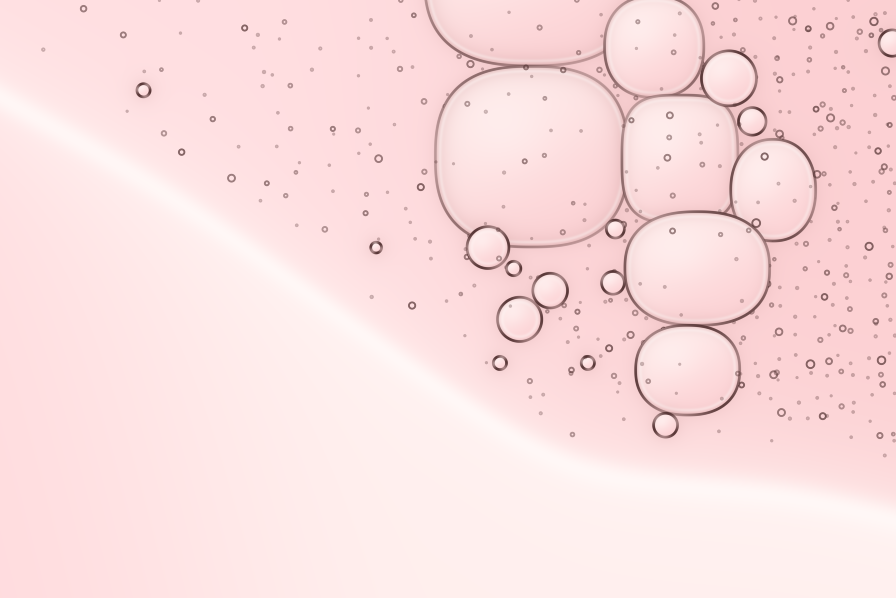
Write a WebGL 1 fragment shader that draws this background.

```glsl
precision highp float;
// Pale pink cosmetic gel with a glowing wavy edge, clustered bubbles and fine specks.
uniform vec2 u_resolution;

const vec3 WHITE = vec3(1.0, 0.975, 0.97);
const vec3 CREAM = vec3(1.0, 0.935, 0.93);
const vec3 BLUSH = vec3(1.0, 0.87, 0.88);
const vec3 PINK = vec3(0.985, 0.81, 0.82);
const vec3 ROSE = vec3(0.85, 0.67, 0.67);
const vec3 INK = vec3(0.32, 0.19, 0.19);

vec2 hash2(vec2 p) {
  vec3 q = fract(vec3(p.xyx) * vec3(0.1031, 0.103, 0.0973));
  q += dot(q, q.yzx + 33.33);
  return fract((q.xx + q.yz) * q.zy);
}

float corner(vec2 cell, vec2 offset, vec2 f) {
  return dot(hash2(cell + offset) * 2.0 - 1.0, f - offset);
}

float gradientNoise(vec2 p) {
  vec2 i = floor(p), f = fract(p);
  vec2 u = f * f * (3.0 - 2.0 * f);
  float low = mix(corner(i, vec2(0.0), f), corner(i, vec2(1.0, 0.0), f), u.x);
  float high = mix(corner(i, vec2(0.0, 1.0), f), corner(i, vec2(1.0), f), u.x);
  return mix(low, high, u.y);
}

// Ramp that bends smoothly from zero to a unit slope around t = 0
float softRamp(float t) {
  return 0.5 * (t + sqrt(t * t + 0.022));
}

// Height of the gel edge at x
float gelEdge(float x) {
  return 0.838 - 0.55 * x - 0.22 * softRamp(x - 0.3)
       + 0.79 * softRamp(x - 0.95) - 0.3 * softRamp(x - 1.33);
}

// Approximate signed distance to a superellipse
float superellipse(vec2 p, vec2 radii, float power) {
  vec2 q = max(abs(p) / radii, 0.001);
  float k = pow(pow(q.x, power) + pow(q.y, power), 1.0 / power);
  return (k - 1.0) / length(pow(q / k, vec2(power - 1.0)) / radii);
}

vec3 background(vec2 p, float depth) {
  vec3 below = mix(BLUSH - vec3(0.0, 0.01, 0.01), CREAM, smoothstep(-0.1, 0.75, p.x + 0.25 * p.y));
  below = mix(below, WHITE, 0.45 * exp(min(depth, 0.0) * 9.0));
  float rosy = smoothstep(0.35, 1.4, p.x + 0.1 * gradientNoise(p * 4.0));
  vec3 gel = mix(BLUSH, PINK, rosy * 0.9);
  gel = mix(gel, CREAM, 0.85 * exp(-max(depth, 0.0) * 11.0));
  vec3 color = mix(below, gel, smoothstep(-0.008, 0.012, depth));
  return mix(color, WHITE, 0.8 * exp(-depth * depth / 0.0006));
}

// Glassy bubble; scene.a records how much of the pixel is covered
void bubble(inout vec4 scene, vec2 p, vec2 center, vec2 radii, float power, float ink, float aa) {
  vec2 local = p - center;
  float d = superellipse(local, radii, power);
  float inside = smoothstep(aa, -aa, d);
  float inset = max(-d, 0.0) / min(radii.x, radii.y);
  vec2 unit = local / radii;
  float light = smoothstep(-0.9, 0.8, dot(unit, vec2(-0.4, 0.7)));
  vec3 fill = mix(mix(BLUSH, PINK, 0.7), CREAM, light * 0.85);
  fill = mix(fill, WHITE, 0.3 * exp(-5.0 * dot(unit + vec2(0.25, -0.3), unit + vec2(0.25, -0.3))));
  fill = mix(fill, ROSE, 0.65 * exp(-inset * 10.0));
  vec3 outer = mix(scene.rgb, ROSE, 0.22 * exp(-max(d, 0.0) / 0.012));
  float rim = 1.0 - smoothstep(0.0012, 0.0012 + 1.3 * aa, abs(d + 0.001));
  float shade = 0.75 + 0.25 * sin(3.0 * atan(unit.y, unit.x) + center.x * 9.0);
  scene.rgb = mix(mix(outer, fill, inside), INK, rim * ink * shade);
  float glint = exp(-pow((d + 0.009) / 0.003, 2.0)) * smoothstep(0.02, 0.04, radii.x);
  scene.rgb = mix(scene.rgb, WHITE, 0.4 * glint);
  scene.a = max(scene.a, inside);
}

void drop(inout vec4 scene, vec2 p, vec2 center, float radius, float aa) {
  bubble(scene, p, center, vec2(radius), 2.0, 0.95, aa);
}

// One jittered layer of tiny bubbles, denser toward the right
void specks(inout vec4 scene, vec2 p, float size, float radius, float ink, float aa) {
  vec2 cell = floor(p / size);
  vec2 seed = hash2(cell + size * 900.0);
  vec2 center = (cell + 0.2 + 0.6 * hash2(cell + 71.0)) * size;
  float density = mix(0.18, 0.8, smoothstep(0.4, 1.45, center.x));
  density *= smoothstep(0.02, 0.2, center.y - gelEdge(center.x)) * (1.0 - 0.7 * scene.a);
  float r = radius * mix(0.5, 1.0, seed.y);
  float d = length(p - center) - r;
  float ring = 1.0 - smoothstep(0.0006, 0.0006 + 1.2 * aa, abs(d));
  scene.rgb = mix(scene.rgb, INK, ring * ink * step(seed.x, density));
}

void main() {
  vec2 p = gl_FragCoord.xy / u_resolution.y;
  float aa = 1.0 / u_resolution.y;
  vec4 scene = vec4(background(p, p.y - gelEdge(p.x)), 0.0);

  // Pressed-together cluster
  bubble(scene, p, vec2(0.889, 1.039), vec2(0.18, 0.15), 2.6, 0.6, aa);
  bubble(scene, p, vec2(0.889, 0.738), vec2(0.162, 0.152), 2.6, 0.6, aa);
  bubble(scene, p, vec2(1.094, 0.922), vec2(0.084, 0.086), 2.3, 0.65, aa);
  bubble(scene, p, vec2(1.137, 0.734), vec2(0.098, 0.108), 3.2, 0.6, aa);
  bubble(scene, p, vec2(1.293, 0.682), vec2(0.072, 0.086), 2.2, 0.8, aa);
  bubble(scene, p, vec2(1.166, 0.551), vec2(0.122, 0.096), 2.4, 0.8, aa);
  bubble(scene, p, vec2(1.15, 0.381), vec2(0.088, 0.076), 2.3, 0.9, aa);

  // Loose round bubbles
  drop(scene, p, vec2(1.219, 0.869), 0.047, aa);
  drop(scene, p, vec2(1.258, 0.797), 0.024, aa);
  drop(scene, p, vec2(0.816, 0.586), 0.036, aa);
  drop(scene, p, vec2(0.869, 0.466), 0.038, aa);
  drop(scene, p, vec2(0.92, 0.514), 0.03, aa);
  drop(scene, p, vec2(1.025, 0.527), 0.02, aa);
  drop(scene, p, vec2(1.029, 0.617), 0.016, aa);
  drop(scene, p, vec2(1.113, 0.289), 0.021, aa);
  drop(scene, p, vec2(1.492, 0.928), 0.023, aa);
  drop(scene, p, vec2(0.859, 0.551), 0.013, aa);
  drop(scene, p, vec2(0.836, 0.393), 0.012, aa);
  drop(scene, p, vec2(0.983, 0.393), 0.012, aa);
  drop(scene, p, vec2(0.24, 0.849), 0.012, aa);
  drop(scene, p, vec2(0.629, 0.586), 0.01, aa);

  // Fine specks, from large and rare to small and frequent
  for (int i = 0; i < 4; i++) {
    float k = float(i);
    specks(scene, p, 0.11 - 0.026 * k, 0.008 - 0.002 * k, 0.7 - 0.13 * k, aa);
  }
  gl_FragColor = vec4(scene.rgb, 1.0);
}
```
